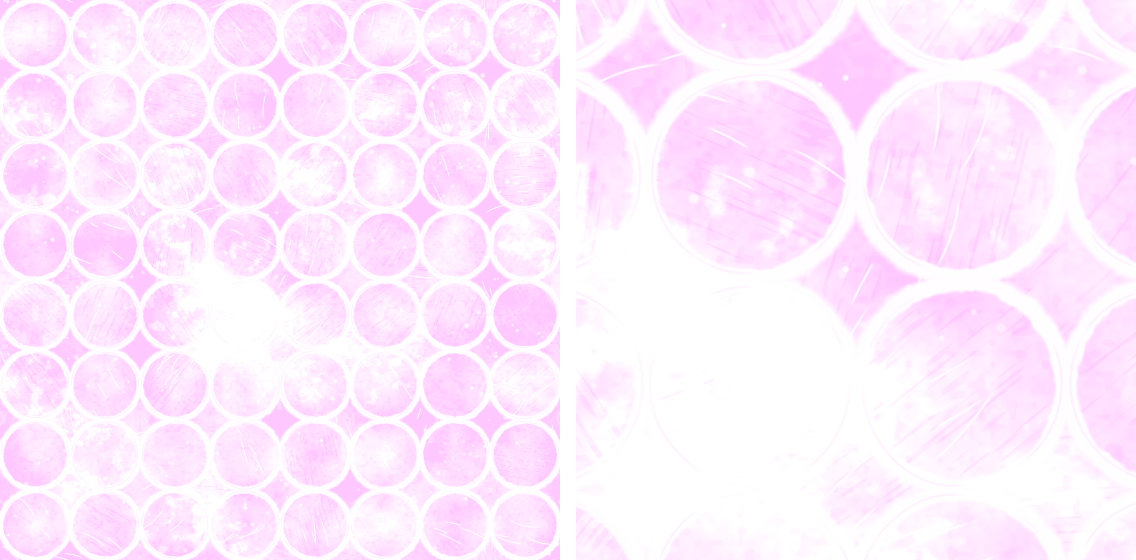
Left: the whole. Right: its middle third, enlarged.
Write a Shadertoy shader that draws this pattern.

```glsl
// Eight by eight worn pink discs with soft white rims and pink gaps between them.

float hash(vec2 p) {
    return fract(sin(dot(p, vec2(127.1, 311.7))) * 43758.5);
}

// Value noise that wraps after a whole number of lattice steps
float noise(vec2 p, float period) {
    vec2 i = floor(p), f = fract(p);
    f = f * f * (3.0 - 2.0 * f);
    vec2 a = mod(i, period), b = mod(i + 1.0, period);
    return mix(mix(hash(a), hash(vec2(b.x, a.y)), f.x),
               mix(hash(vec2(a.x, b.y)), hash(b), f.x), f.y);
}

float clouds(vec2 p, float period) {
    float sum = 0.0, amp = 0.5;
    for (int i = 0; i < 5; i++) {
        sum += amp * noise(p, period);
        p *= 2.0;
        period *= 2.0;
        amp *= 0.5;
    }
    return sum / 0.97;
}

// Soft white dots, more of them on some tiles
float spots(vec2 q, vec2 seed, float px) {
    float sum = 0.0, density = hash(seed + 3.7);
    for (int i = 0; i < 22; i++) {
        vec2 s = seed + float(i) * vec2(1.37, 2.91);
        vec2 c = vec2(hash(s + 0.3), hash(s + 5.1)) - 0.5;
        float r = mix(0.012, 0.036, pow(hash(s + 9.2), 2.0));
        float dotMask = 1.0 - smoothstep(r * 0.5, r + px, length(q - c * 0.88));
        sum = max(sum, dotMask * step(hash(s + 7.4), density * 0.8) * mix(0.35, 1.0, hash(s + 2.6)));
    }
    return sum;
}

// Bent, nearly parallel hairlines
float scratches(vec2 r, vec2 seed, float px) {
    float sum = 0.0, bend = hash(seed + 4.9) * 2.0 - 1.0;
    for (int i = 0; i < 6; i++) {
        vec2 s = seed + float(i) * vec2(3.13, 1.71);
        vec2 t = r - (vec2(hash(s + 1.1), hash(s + 6.3)) - 0.5) * 0.7;
        t.y += bend * t.x * t.x + (hash(s + 2.2) - 0.5) * 0.4 * t.x;
        float len = mix(0.08, 0.28, hash(s + 8.7));
        float line = 1.0 - smoothstep(0.002, 0.007 + px * 0.6, abs(t.y));
        line *= 1.0 - smoothstep(len * 0.5, len, abs(t.x));
        sum = max(sum, line * step(0.45, hash(s + 4.4)));
    }
    return sum * step(0.5, hash(seed + 12.6));
}

void mainImage(out vec4 fragColor, in vec2 fragCoord) {
    vec2 p = fragCoord / iResolution.xy * 8.0;
    float px = 8.0 / min(iResolution.x, iResolution.y);

    // Distance from the disc centre, slightly ragged
    float d = length(fract(p) - 0.5);
    float rough = d + (noise(p * 14.0, 112.0) - 0.5) * 0.014
                    + (noise(p * 40.0, 320.0) - 0.5) * 0.010;

    // Each disc and each gap is a tile with its own seed
    bool disc = d < 0.49;
    vec2 cell = disc ? floor(p) : floor(p + 0.5);
    vec2 q = disc ? p - cell - 0.5 : p - cell;
    vec2 seed = mod(cell, 8.0) + (disc ? 1.0 : 23.0);
    float tone = hash(seed);

    // Base paleness, cloudy stains and grain
    float cloud = clouds(p * 2.0, 16.0);
    float pale = disc ? mix(0.20, 0.62, tone) : mix(-0.05, 0.75, tone);
    pale += (cloud - 0.5) * 1.5;
    pale += (noise(p * 32.0, 256.0) - 0.5) * 0.12;
    pale += 0.5 * smoothstep(0.58, 0.95, noise(p * 0.5 + 0.3, 4.0));
    pale += 0.10 * (1.0 - smoothstep(0.0, 0.45, d));

    // Chalky splashes on some tiles
    float splash = smoothstep(0.55, 0.72, clouds(p * 6.0, 48.0));
    pale += splash * 0.45 * smoothstep(0.35, 1.0, hash(seed + 15.8));

    // Pink brushed streaks along the tile direction, and small flecks
    float angle = hash(seed + 6.6) * 3.14;
    vec2 r = mat2(cos(angle), -sin(angle), sin(angle), cos(angle)) * q;
    float streak = smoothstep(0.66, 0.9, noise(vec2(r.x * 5.0, r.y * 60.0) + seed * 7.0 + 64.0, 512.0));
    pale -= streak * 0.24 * step(0.5, hash(seed + 10.3));
    pale -= 0.16 * smoothstep(0.68, 0.85, noise(p * 20.0, 160.0));

    // White wear
    pale = clamp(pale, 0.0, 1.0);
    pale = mix(pale, 1.0, 0.85 * spots(q, seed, px));
    pale = mix(pale, 1.0, 0.8 * scratches(r, seed, px));

    // White rim with a broken hairline in it
    float rim = smoothstep(0.438, 0.458 + px * 0.3, rough)
              * (1.0 - smoothstep(0.515, 0.555, rough));
    pale = mix(pale, 1.0, 0.96 * rim);
    float wobble = (noise(p * 3.0, 24.0) - 0.5) * 0.025;
    float hairline = 1.0 - smoothstep(0.002, 0.006 + px * 0.5, abs(d - 0.474 - wobble));
    pale -= hairline * 0.22 * smoothstep(0.4, 0.7, noise(p * 5.0, 40.0));

    fragColor = vec4(mix(vec3(1.0, 0.78, 1.0), vec3(1.0), clamp(pale, 0.0, 1.0)), 1.0);
}
```
